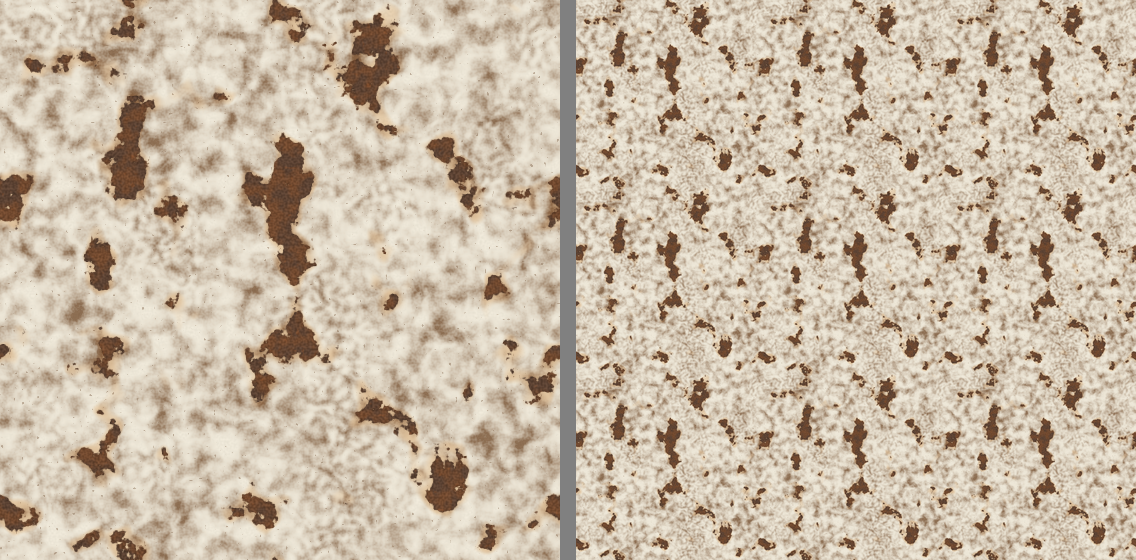
Left: one tile. Right: repeated 3 by 3.
Reproduce this texture procedurally as a WebGL 2 fragment shader.

```glsl
#version 300 es
precision highp float;
// Tileable weathered cream paint with soft brown mottling and ragged rust patches.
uniform vec2 u_resolution;
out vec4 fragColor;

// Integer hash giving a unit gradient for each lattice cell.
vec2 gradientAt(ivec2 cell, int seed) {
  uint h = uint(cell.x) * 1597u + uint(cell.y) * 51749u + uint(seed) * 7919u;
  h = (h ^ (h >> 15)) * 739391u;
  h = (h ^ (h >> 13)) * 277803u;
  h ^= h >> 16;
  float angle = float(h & 65535u) / 65536.0 * 6.28319;
  return vec2(cos(angle), sin(angle));
}

// Gradient noise with a whole number of cells, wrapping on the unit square.
float noise(vec2 uv, int cells, int seed) {
  vec2 p = fract(uv) * float(cells);
  ivec2 a = ivec2(floor(p)) % cells;
  ivec2 b = (a + 1) % cells;
  vec2 f = fract(p);
  vec2 w = f * f * f * (f * (f * 6.0 - 15.0) + 10.0);
  float bottom = mix(dot(gradientAt(a, seed), f),
                     dot(gradientAt(ivec2(b.x, a.y), seed), f - vec2(1, 0)), w.x);
  float top = mix(dot(gradientAt(ivec2(a.x, b.y), seed), f - vec2(0, 1)),
                  dot(gradientAt(b, seed), f - vec2(1, 1)), w.x);
  return mix(bottom, top, w.y);
}

// Sum of octaves; each doubles the cells and halves the strength.
float fbm(vec2 uv, int cells, int octaves, int seed) {
  float sum = 0.0, strength = 1.0;
  for (int i = 0; i < octaves; i++) {
    sum += strength * noise(uv, cells, seed + i);
    cells *= 2;
    strength *= 0.5;
  }
  return sum;
}

void main() {
  vec2 uv = gl_FragCoord.xy / u_resolution;
  vec2 warp = vec2(noise(uv, 20, 1), noise(uv, 20, 2));
  vec2 bent = uv + 0.012 * warp;
  float grain = noise(uv, 230, 3);

  // Soft blotches, giving way to finer specks in some regions
  float region = smoothstep(0.0, 0.35, fbm(uv, 4, 2, 10));
  float blotches = fbm(bent, 26, 3, 20);
  float specks = noise(bent, 72, 30) + 0.55 * noise(bent, 36, 31);
  float clouds = fbm(uv, 6, 3, 40);
  float stain = 3.1 * mix(blotches, specks, 0.75 * region) + 1.4 * clouds + 0.8 * grain;
  stain = max(stain, -2.0);
  float tone = clamp(0.2 + 0.22 * stain + 0.06 * stain * stain, 0.0, 1.0);
  vec3 color = mix(vec3(0.93, 0.905, 0.845), vec3(0.55, 0.43, 0.32), tone);

  // Sparse dark flecks in the paint
  float fleck = smoothstep(0.42, 0.56, noise(bent, 150, 50));
  color = mix(color, vec3(0.52, 0.41, 0.31), 0.45 * fleck);

  // Rust field: broad patches with a crumbling outline
  float patches = fbm(bent, 7, 3, 60);
  float crumble = fbm(uv + 0.004 * warp, 56, 3, 70);
  float rustField = patches + 0.17 * crumble - 0.35;

  // Warm bleed into the paint around each patch
  float bleed = smoothstep(-0.17, 0.02, patches - 0.35);
  color = mix(color, color * vec3(0.94, 0.82, 0.68), 0.8 * bleed);

  // Rust body: mottled, flecked with orange and darker along its rim
  float mottle = fbm(uv, 30, 3, 80);
  vec3 rust = mix(vec3(0.36, 0.26, 0.2), vec3(0.45, 0.29, 0.185),
                  smoothstep(-0.35, 0.35, mottle));
  rust = mix(rust, vec3(0.53, 0.31, 0.17), 0.5 * smoothstep(0.3, 0.55, noise(uv, 95, 90)));
  rust *= mix(0.86, 1.0, smoothstep(0.0, 0.08, rustField)) + 0.2 * grain;
  float edge = 0.012 + 0.5 * fwidth(rustField);
  color = mix(color, rust, smoothstep(-edge, edge, rustField));

  fragColor = vec4(color + 0.035 * grain, 1.0);
}
```
